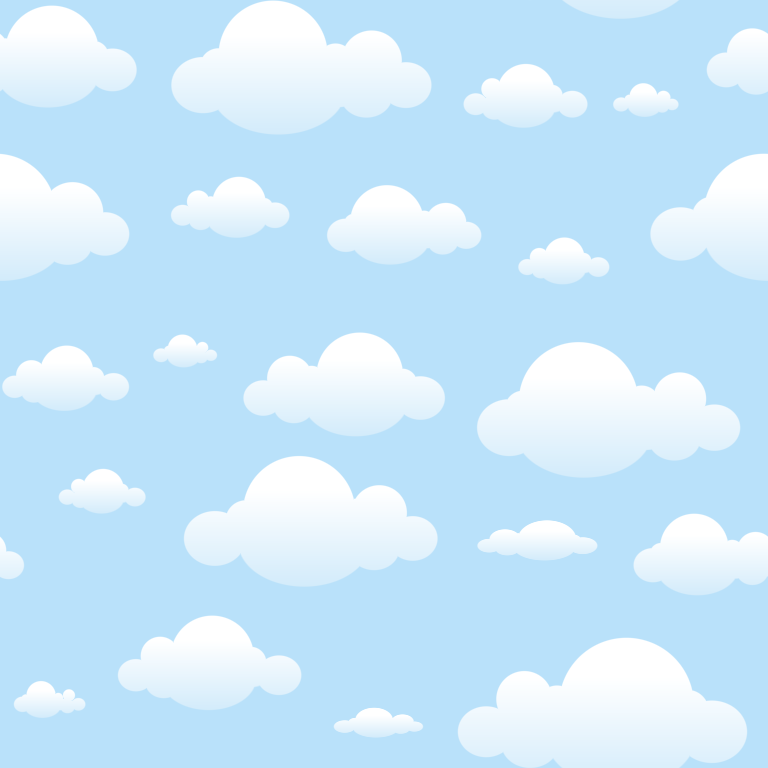
This pattern is drawn by a three.js fragment shader. Its source:

```glsl
// Soft vector clouds scattered over a pale blue sky, repeating seamlessly.
// Each row is split into cells of uneven width, one cloud per cell; a cloud
// is a union of ellipses shaded from white at the top to pale blue below.
varying vec2 vUv;

const vec3 SKY = vec3(0.725, 0.882, 0.980);
const vec3 CLOUD_TOP = vec3(1.0);
const vec3 CLOUD_BASE = vec3(0.825, 0.922, 0.982);

const int ROWS = 5;
const int COLUMNS = 4;
const float ROW_SHIFT = 0.8;       // sideways step between rows
const float ROW_WAVE = 0.035;      // height of the bend in each row
const float JITTER = 0.08;         // vertical scatter of single clouds
const float SMALLEST = 0.5;        // relative cell widths
const float LARGEST = 2.1;
const float FLATNESS = 0.65;       // height of the low, wispy clouds
const float EDGE = 0.001;          // half width of the smoothed outline
const float TAU = 6.2831853;

// Evenly spread size value in 0..1 for a cloud index.
float sizeRank(float index) {
  return fract(index * 0.618034);
}

float cellWeight(float index) {
  float rank = sizeRank(index);
  return mix(SMALLEST, LARGEST, rank * rank);
}

float ellipse(vec2 p, vec2 center, vec2 radius) {
  return (length((p - center) / radius) - 1.0) * min(radius.x, radius.y);
}

// Signed distance to a cloud of width 1, varied by three values in 0..1.
float cloudShape(vec2 p, vec3 vary) {
  float domeX = mix(-0.12, 0.02, vary.x);
  float domeRadius = mix(0.205, 0.245, vary.y);
  float shoulder = mix(0.075, 0.125, vary.z);

  // Core, belly and dome
  float d = ellipse(p, vec2(0.02, -0.07), vec2(0.38, 0.09));
  d = min(d, ellipse(p, vec2(domeX + 0.02, -0.085), vec2(0.26, 0.175)));
  d = min(d, ellipse(p, vec2(domeX, 0.255 - domeRadius), vec2(domeRadius)));

  // Outer lobes
  d = min(d, ellipse(p, vec2(-0.378, -0.07), vec2(0.122, 0.108)));
  d = min(d, ellipse(p, vec2(0.402, -0.07), vec2(0.098, 0.088)));

  // Shoulders beside the dome and a puff below
  d = min(d, ellipse(p, vec2(0.27, 0.13 - shoulder), vec2(shoulder + 0.01)));
  d = min(d, ellipse(p, vec2(domeX + 0.24, 0.02), vec2(0.07)));
  d = min(d, ellipse(p, vec2(domeX - 0.21, 0.0), vec2(0.07 + 0.02 * vary.x)));
  return min(d, ellipse(p, vec2(0.25, -0.11), vec2(0.1, 0.085)));
}

void main() {
  vec3 color = SKY;

  for (int row = 0; row < ROWS; row++) {
    float r = float(row);
    float first = r * float(COLUMNS);

    float total = 0.0;
    for (int i = 0; i < COLUMNS; i++) total += cellWeight(first + float(i));

    float x = r * ROW_SHIFT;
    for (int i = 0; i < COLUMNS; i++) {
      float index = first + float(i);
      float rank = sizeRank(index);
      vec3 vary = fract(index * vec3(0.755, 0.570, 0.414));

      // Place the cloud in the middle of its cell
      float cell = cellWeight(index) / total;
      float width = cell * mix(0.72, 0.9, rank);
      float y = (r + 0.5) / float(ROWS) + ROW_WAVE * sin(TAU * x + 1.0);
      y += (vary.y - 0.5) * JITTER * (1.0 - 0.6 * rank);
      vec2 offset = vUv - vec2(x + 0.5 * cell, y);
      offset -= floor(offset + 0.5);
      x += cell;

      // Mirror every other cloud and flatten a few of the small ones
      vec2 p = offset / width;
      p.x *= mod(index, 2.0) < 0.5 ? 1.0 : -1.0;
      p.y /= mix(1.0, FLATNESS, step(0.6, vary.z) * step(rank, 0.35));

      // Shade from base to top and lay over the sky
      float d = cloudShape(p, vary) * width;
      vec3 shade = mix(CLOUD_BASE, CLOUD_TOP, clamp((p.y + 0.26) / 0.38, 0.0, 1.0));
      color = mix(color, shade, 1.0 - smoothstep(-EDGE, EDGE, d));
    }
  }

  gl_FragColor = vec4(color, 1.0);
}
```
